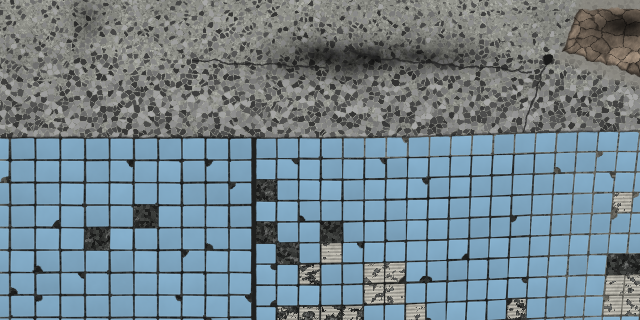
Reproduce this texture procedurally as a Shadertoy shader.

```glsl
// A weathered wall: chipped terrazzo above rows of worn blue mosaic tiles.
// Cellular noise makes stones and rubble; layered sines add stains and wear.
#define CHIP_SCALE 60.0
#define SPECK_SCALE 135.0
#define TILE_HALF 0.452
#define TILE_ROUND 0.05
#define SEAM_X 0.794
#define TILE_BLUE vec3(0.475, 0.63, 0.735)
#define CEMENT vec3(0.585, 0.59, 0.56)
#define GROUT vec3(0.15, 0.155, 0.15)
#define MORTAR vec3(0.73, 0.72, 0.68)

float hash(vec2 p) { return fract(sin(dot(p, vec2(127.1, 311.7))) * 43758.5); }

// Nearest distance, gap to the second nearest, random id
vec3 cellular(vec2 p) {
  vec2 base = floor(p), owner = base;
  float near = 9.0, next = 9.0;
  for (int j = -1; j <= 1; j++)
  for (int i = -1; i <= 1; i++) {
    vec2 c = base + vec2(i, j);
    float d = length(c + vec2(hash(c), hash(c + 37.3)) - p);
    if (d < near) { next = near; near = d; owner = c; }
    else next = min(next, d);
  }
  return vec3(near, next - near, hash(owner + 71.9));
}

// Layered sines, roughly -1 to 1
float ripple(vec2 p) {
  float sum = 0.0, amp = 0.55;
  for (int i = 0; i < 5; i++) {
    sum += amp * sin(p.x + 1.7 * sin(p.y)) * cos(1.1 * p.y + sin(0.7 * p.x));
    p = mat2(1.6, 1.2, -1.2, 1.6) * p + 1.3;
    amp *= 0.6;
  }
  return sum;
}

vec2 wobble(vec2 p) { return vec2(ripple(p), ripple(p.yx + 4.0)); }

float segment(vec2 p, vec2 a, vec2 b) {
  vec2 v = b - a;
  return length(p - a - v * clamp(dot(p - a, v) / dot(v, v), 0.0, 1.0));
}

float blob(vec2 p, vec2 centre, vec2 size) {
  vec2 v = (p - centre) / size;
  return exp(-dot(v, v));
}

// One inside a block of w by h cells
float block(vec2 c, float col, float row, float w, float h) {
  vec2 v = c - vec2(col, row) + 0.5;
  return step(0.0, min(min(v.x, v.y), min(w - v.x, h - v.y)));
}

vec3 terrazzo(vec2 q, float px) {
  float depth = smoothstep(0.0, 0.36, q.y);
  vec2 w = q + 0.003 * wobble(q * 90.0);
  vec3 stone = cellular(w * CHIP_SCALE), speck = cellular(w * SPECK_SCALE);
  vec3 col = CEMENT * (0.95 + 0.1 * ripple(q * vec2(9.0, 14.0)));
  col *= mix(1.0, 0.72 + 0.5 * speck.z, smoothstep(0.1, 0.3, speck.y) * 0.8);
  float tone = stone.z < 0.45 ? 0.17 + 0.35 * stone.z : 0.18 + 0.5 * stone.z;
  float gap = mix(0.27, 0.1, depth), soft = 0.05 + px * CHIP_SCALE * 0.5;
  float chip = smoothstep(gap - soft, gap + soft, stone.y);
  chip *= step(fract(stone.z * 17.3), mix(0.55, 0.95, depth));
  col = mix(col, vec3(tone), chip * 0.92);
  // Damp stains
  float stain = 0.6 * blob(q, vec2(1.07, 0.18), vec2(0.2, 0.055))
    + 0.4 * blob(q, vec2(1.36, 0.18), vec2(0.17, 0.04))
    + 0.22 * blob(q, vec2(0.27, 0.07), vec2(0.06, 0.1));
  col *= 1.0 - clamp(stain * (1.0 + 0.5 * ripple(q * 25.0)), 0.0, 0.8);
  // Broken stone with a smooth ledge below it
  vec2 k = q + 0.009 * wobble(q * 32.0);
  float side = k.x - 1.81 + 0.43 * (k.y - 0.02);
  float below = k.y - 0.16 - 0.32 * (k.x - 1.75), inner = min(side, -below);
  float ledge = smoothstep(-0.02, 0.01, side) * smoothstep(0.055, 0.02, below);
  col = mix(col, vec3(0.54, 0.53, 0.5), 0.8 * ledge);
  vec3 facet = cellular(k * vec2(19.0, 27.0));
  vec3 rock = vec3(0.52, 0.46, 0.4) * (0.72 + 0.5 * facet.z + 0.22 * ripple(q * 70.0));
  rock *= mix(0.55, 1.0, smoothstep(0.0, 0.12, facet.y));
  rock *= 1.0 - 0.7 * blob(q, vec2(1.95, 0.075), vec2(0.1, 0.045));
  rock *= mix(0.4, 1.0, smoothstep(0.0, 0.018, inner));
  col = mix(col, rock, smoothstep(0.0, 0.006, min(inner, k.y - 0.025)));
  // Cracks, widest near the middle, and a small hole
  float crack = min(segment(k, vec2(0.6, 0.19), vec2(1.02, 0.21)),
    segment(k, vec2(1.08, 0.145), vec2(1.17, 0.18)));
  crack = min(crack, segment(k, vec2(1.17, 0.18), vec2(1.66, 0.225)));
  crack = min(crack, segment(k, vec2(1.71, 0.19), vec2(1.63, 0.43)));
  float wide = 0.0015 + 0.002 * blob(q, vec2(1.18, 0.18), vec2(0.3)) + px;
  col = mix(col, vec3(0.13), 0.8 * smoothstep(wide, 0.0005, crack));
  return mix(col, vec3(0.1), smoothstep(0.02, 0.012, length(k - vec2(1.71, 0.188))));
}

vec3 mosaic(vec2 q, float d, float px) {
  // Grid coordinates; the right part leans and narrows
  float lean = max(q.x - 0.8, 0.0), a = q.x - 0.031;
  float b = q.x + 0.078 * lean * lean * d - 0.795;
  vec2 g = q.x < SEAM_X ? vec2(a * (12.6 + 0.8 * a), d / 0.0703)
    : vec2(10.0 + b * (14.33 + 0.506 * b), d / (0.066 - 0.0016 * lean));
  vec2 id = floor(g), f = fract(g) - 0.5;
  float h = hash(id), h2 = hash(id + 19.7), rough = ripple(q * 75.0);
  // Slightly turned tiles with bitten corners
  vec2 t = f + 0.05 * (h - 0.5) * vec2(f.y, -f.x) + 0.025 * (vec2(h, h2) - 0.5);
  float sd = length(max(abs(t) - TILE_HALF + TILE_ROUND, 0.0)) - TILE_ROUND;
  vec2 corner = vec2(h < 0.5 ? -0.5 : 0.5, fract(h * 8.0) < 0.6 ? -0.5 : 0.5);
  float bite = 0.1 + 0.22 * step(0.85, h2) - length(t - corner) + 0.05 * rough;
  float tile = smoothstep(0.02 + px * 8.0, -px * 8.0, max(sd, bite));
  // Grout, paler at the far ends and in the top joints
  float grit = cellular(q * 110.0).z;
  float worn = smoothstep(1.58, 1.85, q.x) + smoothstep(0.04, 0.0, q.x);
  worn = max(worn, step(id.y, 0.5) * smoothstep(1.0, 1.15, q.x)) * (0.35 + 0.5 * grit);
  vec3 col = mix(GROUT * (0.6 + 0.8 * grit), vec3(0.5, 0.49, 0.45), worn);
  // Bare cells: dark hollows and pale ridged mortar
  float hollow = block(id, 5., 3., 1., 1.) + block(id, 3., 4., 1., 1.)
    + block(id, 10., 2., 1., 1.) + block(id, 10., 4., 1., 1.) + block(id, 11., 5., 1., 1.)
    + block(id, 13., 4., 1., 1.) + block(id, 27., 6., 2., 1.);
  float mixed = block(id, 11., 8., 4., 1.) + block(id, 12., 6., 1., 1.) + block(id, 22., 8., 1., 1.);
  float pale = mixed + block(id, 13., 5., 1., 1.) + block(id, 15., 6., 2., 2.)
    + block(id, 17., 8., 1., 1.) + block(id, 27., 3., 1., 1.) + block(id, 27., 7., 2., 2.);
  vec3 rubble = GROUT * (0.6 + 1.2 * grit) + 0.2 * smoothstep(0.25, 0.8, rough);
  vec3 ridged = MORTAR * (0.95 + 0.12 * sin(f.y * 38.0) + 0.12 * rough);
  ridged = mix(ridged, rubble, smoothstep(0.25, 0.5, rough + 0.35 * mixed));
  // Glaze with a soft rim
  vec3 glaze = TILE_BLUE * (0.96 + 0.08 * h - 0.06 * f.y + 0.025 * ripple(q * 17.0));
  glaze += 0.04 * smoothstep(-0.08, -0.02, sd);
  col = mix(mix(col, mix(glaze, ridged, pale), tile), rubble, hollow);
  float seam = abs(q.x - SEAM_X - 0.001 * rough);
  return mix(col, GROUT * 0.8, smoothstep(0.007 + px, 0.004, seam));
}

void mainImage(out vec4 fragColor, in vec2 fragCoord) {
  float px = 1.0 / iResolution.y;
  vec2 q = vec2(fragCoord.x, iResolution.y - fragCoord.y) * px;
  float d = q.y - 0.43 + 0.021 * smoothstep(1.04, 1.98, q.x);
  float lip = d + 0.003 * ripple(q * 45.0);
  vec3 col = mix(terrazzo(q, px), mosaic(q, max(d, 0.0), px), smoothstep(-px, px, lip));
  col *= 1.0 - 0.35 * smoothstep(0.006, 0.0, abs(lip));
  fragColor = vec4(clamp(col, 0.0, 1.0), 1.0);
}
```
